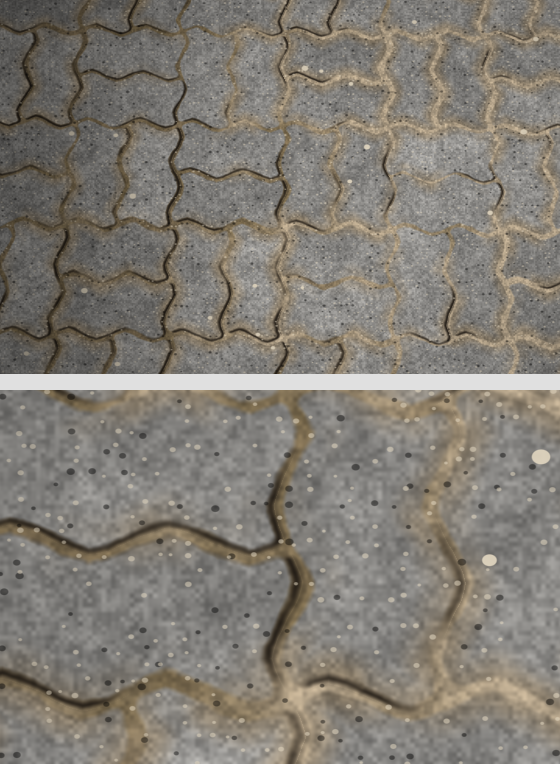
Top: the whole. Bottom: its middle third, enlarged.
A WebGL 2 fragment shader for this texture:

```glsl
#version 300 es
precision highp float;
// Basketweave paving of wavy-edged grey concrete blocks, seen slightly tilted.
// A projective grid is bent by a zigzag; each cell holds two rounded pavers,
// then sand joints, shadows, stains, grain and pebbles are layered on top.
uniform vec2 u_resolution;
out vec4 fragColor;

const vec3 STONE = vec3(0.49, 0.485, 0.475);
const vec3 SAND = vec3(0.64, 0.58, 0.49);
const vec3 SOIL = vec3(0.41, 0.35, 0.26);
const vec3 MOSS = vec3(0.31, 0.26, 0.15);
const vec3 SHADOW = vec3(0.11, 0.09, 0.07);
const vec3 PEBBLE = vec3(0.80, 0.76, 0.68);

float hash(vec2 p) {
  return fract(sin(dot(p, vec2(127.1, 311.7))) * 43758.5453);
}

float noise(vec2 p) {
  vec2 i = floor(p), f = fract(p);
  f = f * f * (3.0 - 2.0 * f);
  float a = mix(hash(i), hash(i + vec2(1, 0)), f.x);
  float b = mix(hash(i + vec2(0, 1)), hash(i + vec2(1, 1)), f.x);
  return mix(a, b, f.y);
}

float fbm(vec2 p) {
  float sum = 0.0, amp = 0.53;
  for (int i = 0; i < 4; i++) {
    sum += amp * noise(p);
    p = p * 2.03 + 17.3;
    amp *= 0.5;
  }
  return sum;
}

// Softened triangle wave of period 1.
float zigzag(float t) {
  float tri = 2.0 * abs(2.0 * fract(t - 0.25) - 1.0) - 1.0;
  return mix(tri, sin(6.2832 * t), 0.5);
}

// Canvas point (in heights) to grid units; rows count downward.
vec2 groundPlane(vec2 p) {
  float down = 1.0 - p.y - 0.015 * (p.x - 0.75);
  float depth = 1.0 + 0.165 * down;
  return vec2((p.x - 0.761 + 0.009 * down) / (0.265 * depth),
              down / depth / 0.2329 - 0.372);
}

vec2 bendEdges(vec2 q, float amount) {
  return q + amount * vec2(-zigzag(2.0 * q.y), zigzag(2.0 * q.x));
}

// Signed distance to the paver outline, negative inside; id names the paver.
float paverDistance(vec2 q, float radius, out vec2 id) {
  vec2 cell = floor(q), f = q - cell;
  bool across = mod(cell.x + cell.y, 2.0) < 0.5;
  f = across ? f : f.yx;
  float side = floor(2.0 * f.y);
  id = 2.0 * cell + (across ? vec2(0.0, side) : vec2(side, 0.0));
  vec2 local = vec2(f.x - 0.5, 0.5 * fract(2.0 * f.y) - 0.25);
  vec2 e = abs(local) - vec2(0.5, 0.25) + radius;
  return length(max(e, 0.0)) + min(max(e.x, e.y), 0.0) - radius;
}

// Round chips, at most one per cell, present with the given chance.
float chips(vec2 p, float chance, float size, float soft) {
  vec2 cell = floor(p);
  vec2 centre = 0.3 + 0.4 * vec2(hash(cell + 3.1), hash(cell + 8.7));
  float r = size * (0.5 + 0.5 * hash(cell + 5.3));
  float dist = length((fract(p) - centre) * vec2(1.0, 1.25));
  return step(hash(cell), chance) * (1.0 - smoothstep(r - soft, r + soft, dist));
}

void main() {
  vec2 p = gl_FragCoord.xy / u_resolution.y;
  float pixel = 1.0 / u_resolution.y;
  float soft = max(0.012, 4.0 * pixel);

  // Pavers with slightly crumbled edges
  vec2 q = bendEdges(groundPlane(p), 0.048);
  q += 0.035 * (vec2(fbm(p * 17.0), fbm(p * 17.0 + 40.0)) - 0.5);
  vec2 id, shadowId;
  float inside = -paverDistance(q, 0.06, id);
  float crumble = fbm(p * 38.0);
  float joint = 0.011 + 0.018 * hash(id + 2.0) + 0.030 * (crumble - 0.4);
  float stone = smoothstep(joint - soft, joint + soft, inside);

  // Stone tone, worn patches and stains creeping in from the joints
  float patches = fbm(p * 8.0);
  float wear = fbm(p * 21.0 + 9.0);
  vec3 colour = STONE * (1.0 + 0.16 * (hash(id) - 0.5) + 0.30 * (wear - 0.5));
  float rim = 1.0 - smoothstep(0.0, 0.13, inside - joint);
  float stain = rim * smoothstep(0.35, 0.7, patches + 0.15 * hash(id + 6.0));
  colour = mix(colour, mix(SOIL, SAND, 0.25 + 0.5 * wear), 0.75 * stain);

  // Sand in the joints, mossier towards the left
  float dry = smoothstep(0.25, 0.75, 0.5 * p.x + 0.9 * (patches - 0.35));
  vec3 filling = mix(mix(MOSS, SOIL, wear), SAND, 0.25 + 0.75 * dry);
  colour = mix(filling, colour, stone);

  // Cast shadow on the lower right of each paver
  float cover = -paverDistance(q - vec2(0.026, 0.014), 0.06, shadowId);
  float gap = 1.0 - smoothstep(0.0, 0.028, abs(inside - 0.5 * joint));
  float open = smoothstep(0.42, 0.62, fbm(p * 6.0 + 23.0) + 0.14 * (0.9 - p.x));
  float shade = gap * smoothstep(0.005, 0.035, cover) * open;
  colour = mix(colour, SHADOW, 0.9 * shade);

  // Grain, pits, pale aggregate and loose pebbles
  float grain = 0.28 * (noise(p * 240.0) - 0.5) + 0.20 * (noise(p * 105.0) - 0.5);
  colour *= 1.0 + grain * (1.0 - 0.4 * shade);
  colour *= 1.0 - 0.45 * chips(p * 63.0 + 7.0, 0.16, 0.24, 63.0 * pixel);
  colour = mix(colour, PEBBLE, 0.55 * chips(p * 82.0, 0.20, 0.25, 82.0 * pixel));
  colour = mix(colour, PEBBLE, 0.9 * chips(p * 24.0 + 3.0, 0.02, 0.22, 24.0 * pixel));

  // Uneven daylight, dimmer on the left and in the corners
  float light = mix(0.78, 1.08, smoothstep(0.0, 0.75, p.x));
  vec2 fromCentre = gl_FragCoord.xy / u_resolution - vec2(0.58, 0.45);
  light *= 1.04 - 0.38 * dot(fromCentre, fromCentre);
  fragColor = vec4(clamp(colour * light, 0.0, 1.0), 1.0);
}
```
